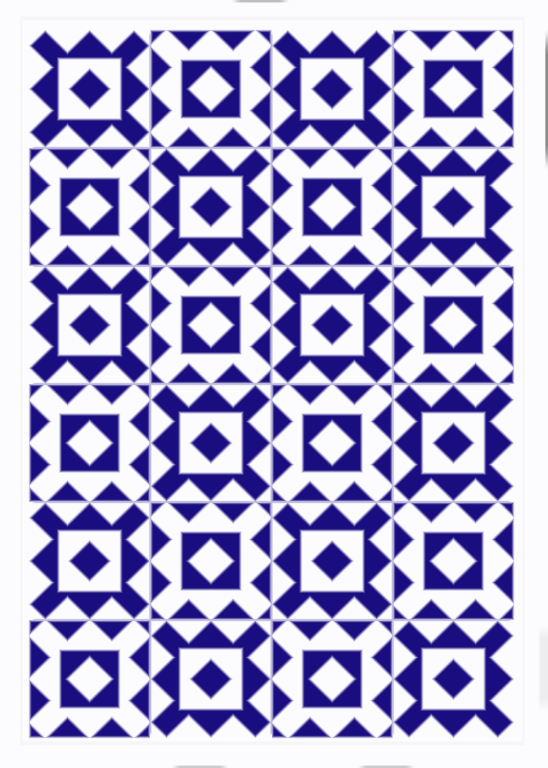
A WebGL 1 fragment shader for this pattern:

```glsl
precision highp float;
uniform vec2 u_resolution;

#define TILES vec2(4.0, 6.0)
#define SHEET_MIN vec2(0.053, 0.039)
#define SHEET_MAX vec2(0.938, 0.961)
#define INK vec3(0.10, 0.05, 0.50)
#define PAPER vec3(0.99, 0.99, 1.00)
#define SQUARE_HALF 0.25
#define DIAMOND_HALF 0.177
#define TOOTH 0.183
#define INK_SHRINK 0.009
#define SOFTNESS 0.017
#define SEAM_TINT 0.28

const float DIAGONAL = 0.70711;

float boxDistance(vec2 p, vec2 halfSize) {
    vec2 d = abs(p) - halfSize;
    return max(d.x, d.y);
}

// Triangle standing on the tile edge, two per side
float toothDistance(float along, float depth) {
    return (abs(along - TOOTH) + depth - TOOTH) * DIAGONAL;
}

// Negative inside the framed diamond, edge teeth and cut corners
float motifDistance(vec2 p) {
    vec2 a = abs(p);
    float diamond = (a.x + a.y - DIAMOND_HALF) * DIAGONAL;
    float frame = max(boxDistance(p, vec2(SQUARE_HALF)), -diamond);
    float teeth = min(toothDistance(a.x, 0.5 - a.y), toothDistance(a.y, 0.5 - a.x));
    float corner = (0.5 + 2.0 * TOOTH - a.x - a.y) * DIAGONAL;
    return min(frame, min(teeth, corner));
}

// Soft grey mark centred on c
float smudge(vec2 uv, vec2 c, vec2 halfSize) {
    vec2 fade = 1.0 - smoothstep(halfSize * 0.6, halfSize, abs(uv - c));
    return fade.x * fade.y;
}

void main() {
    vec2 uv = gl_FragCoord.xy / u_resolution;
    vec2 sheetSize = SHEET_MAX - SHEET_MIN;
    vec2 grid = (uv - SHEET_MIN) / sheetSize * TILES;
    vec2 tilePixels = sheetSize * u_resolution / TILES;
    float blur = max(SOFTNESS, 0.75 / min(tilePixels.x, tilePixels.y));

    // Alternate the motif with its negative in a checkerboard
    vec2 cell = clamp(floor(grid), vec2(0.0), TILES - 1.0);
    vec2 p = grid - cell - 0.5;
    float inverted = mod(cell.x + cell.y, 2.0);
    float shape = motifDistance(p) * (1.0 - 2.0 * inverted);
    float printed = max(shape, boxDistance(p, vec2(0.5))) + INK_SHRINK;
    float ink = 1.0 - smoothstep(-blur, blur, printed);

    // Pale hairlines where tiles meet
    float sheet = boxDistance(grid - TILES * 0.5, TILES * 0.5);
    float edge = 0.5 - max(abs(p.x), abs(p.y));
    float inside = 1.0 - smoothstep(-blur, blur, sheet + 2.0 * blur);
    float seam = (1.0 - smoothstep(0.0, blur, abs(edge))) * inside;
    ink = max(ink, seam * SEAM_TINT);

    // Faint border and grey marks on the margin
    float border = boxDistance(uv - vec2(0.497, 0.504), vec2(0.458, 0.472));
    float grey = 0.025 * (1.0 - smoothstep(0.001, 0.004, abs(border)));
    grey += 0.45 * smudge(uv, vec2(1.0, 0.87), vec2(0.006, 0.095));
    grey += 0.06 * smudge(uv, vec2(1.0, 0.13), vec2(0.02, 0.06));
    grey += 0.25 * smudge(uv, vec2(0.475, 1.0), vec2(0.055, 0.004));
    grey += 0.20 * smudge(uv, vec2(0.365, 0.0), vec2(0.055, 0.004));
    grey += 0.20 * smudge(uv, vec2(0.705, 0.0), vec2(0.055, 0.004));

    gl_FragColor = vec4(mix(PAPER * (1.0 - grey), INK, ink), 1.0);
}
```
